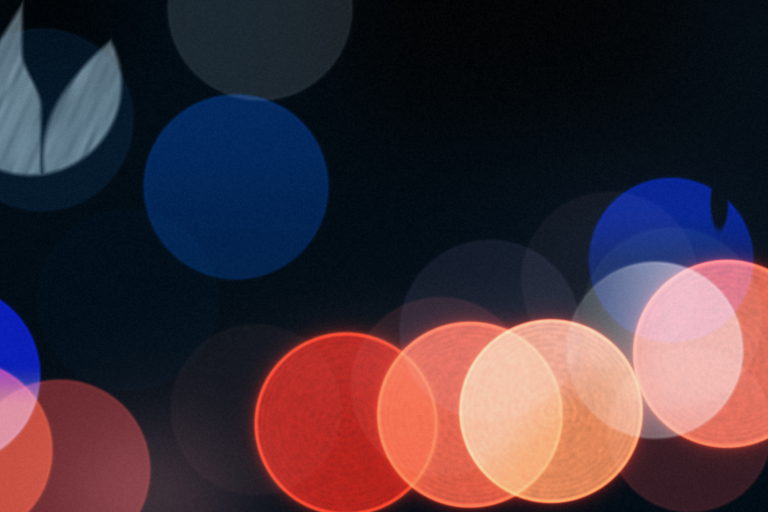
Reproduce this background procedurally as a Shadertoy shader.

```glsl
// Overlapping out-of-focus city lights: red, orange and blue bokeh discs on a dark night.

float hash(vec2 p) {
    p = fract(p * vec2(0.1031, 0.1137));
    p += dot(p, p.yx + 33.33);
    return fract((p.x + p.y) * p.x * 7.31);
}

float noise(vec2 p) {
    vec2 i = floor(p), f = fract(p);
    f = f * f * (3.0 - 2.0 * f);
    return mix(mix(hash(i), hash(i + vec2(1, 0)), f.x),
               mix(hash(i + vec2(0, 1)), hash(i + vec2(1, 1)), f.x), f.y);
}

// 1 inside a signed distance, 0 outside, with a soft edge
float inside(float d, float blur) {
    return smoothstep(blur, -blur, d);
}

vec3 screen(vec3 base, vec3 light) {
    return 1.0 - (1.0 - base) * (1.0 - clamp(light, 0.0, 1.0));
}

// Dim disc with a faint rim
vec3 paleDisc(vec3 col, vec2 p, vec2 centre, float radius, vec3 tint) {
    float d = length(p - centre) - radius;
    float rim = exp(-pow(d / 0.004, 2.0));
    return screen(col, tint * (inside(d, 0.004) + 0.22 * rim));
}

// Bright disc with lens rings, mottling, a hot rim and a red halo
vec3 brightDisc(vec3 col, vec2 p, vec2 centre, float radius, vec3 tint) {
    float r = length(p - centre), d = r - radius;
    float angle = atan(p.y - centre.y, p.x - centre.x);
    float rings = sin(r * 420.0 + 2.0 * noise(p * 30.0)) * exp(-r * 14.0)
                + 0.6 * sin(r * 620.0) * smoothstep(0.09, 0.0, -d);
    float mottle = noise(vec2(r * 130.0, angle * 9.0)) + noise(p * 140.0) - 1.0;
    vec3 body = tint * (1.0 + 0.045 * rings + 0.07 * mottle);
    float rim = exp(-pow((d + 0.002) / 0.004, 2.0));
    float halo = exp(-max(d, 0.0) * 85.0) * (1.0 - inside(d, 0.003));
    vec3 light = body * inside(d, 0.003) + vec3(0.4, 0.16, 0.07) * rim;
    return screen(col, light + vec3(0.35, 0.05, 0.02) * halo);
}

vec3 nightSky(vec2 p) {
    vec3 col = mix(vec3(0.01, 0.05, 0.085), vec3(0.012, 0.018, 0.022),
                   smoothstep(0.5, 1.0, p.y) * smoothstep(0.45, 0.85, p.x));
    col *= 1.0 - 0.6 * smoothstep(0.3, 0.0, length(p - vec2(0.1, 1.0)));
    col += vec3(0.01, 0.035, 0.06) * exp(-5.0 * dot(p - vec2(1.5, 0.95), p - vec2(1.5, 0.95)) * 4.0);
    // Haze around the lower lights
    float band = exp(-pow((p.y - 0.31) / 0.11, 2.0));
    col += vec3(0.075, 0.06, 0.06) * band * smoothstep(0.2, 1.0, p.x);
    vec2 q = (p - vec2(0.3, 0.03)) / vec2(0.2, 0.17);
    col += vec3(0.22, 0.13, 0.13) * exp(-dot(q, q));
    q = (p - vec2(1.28, 0.52)) / vec2(0.28, 0.2);
    return col + vec3(0.03, 0.035, 0.05) * exp(-dot(q, q));
}

// Two bright petals cut out of one disc
float petals(vec2 p) {
    float disc = length(p - vec2(0.059, 0.836)) - 0.178;
    float rightEdge = 0.043 + 0.037 * smoothstep(0.9, 0.79, p.y);
    float left = max(p.x - rightEdge, (p.y - 0.922 - 1.58 * p.x) * 0.53);
    float dy = p.y - 0.69;
    float right = (0.083 + 2.5 * dy * dy - p.x) * 0.75;
    return inside(max(disc, min(left, right)), 0.007);
}

void mainImage(out vec4 fragColor, in vec2 fragCoord) {
    vec2 p = fragCoord / iResolution.y;
    vec3 col = nightSky(p);

    // Faint background discs
    col = paleDisc(col, p, vec2(0.508, 0.984), 0.180, vec3(0.10, 0.11, 0.115));
    col = paleDisc(col, p, vec2(0.082, 0.766), 0.178, vec3(0.01, 0.05, 0.09));
    col = paleDisc(col, p, vec2(0.250, 0.414), 0.176, vec3(0.0, 0.012, 0.02));
    col = paleDisc(col, p, vec2(0.500, 0.200), 0.166, vec3(0.045, 0.025, 0.025));
    col = paleDisc(col, p, vec2(0.860, 0.245), 0.174, vec3(0.11, 0.04, 0.04));
    col = paleDisc(col, p, vec2(0.957, 0.355), 0.176, vec3(0.06, 0.055, 0.08));
    col = paleDisc(col, p, vec2(1.191, 0.453), 0.172, vec3(0.045, 0.035, 0.04));
    col = paleDisc(col, p, vec2(1.348, 0.160), 0.160, vec3(0.20, 0.06, 0.06));

    // Petal light at the upper left
    float streak = 0.8 + 0.35 * noise(vec2(p.x * 90.0 - p.y * 40.0, p.y * 14.0));
    col = screen(col, vec3(0.37, 0.43, 0.46) * streak * petals(p));

    // Blue lights, the right one with a dark notch
    float blueShade = 0.85 + 0.3 * smoothstep(0.45, 0.8, p.y);
    col = paleDisc(col, p, vec2(0.461, 0.635), 0.180, vec3(0.0, 0.10, 0.27) * blueShade);
    float slit = length((p - vec2(1.405, 0.605)) / vec2(0.017, 0.055)) - 1.0;
    float notch = inside(min(slit * 0.02, 0.625 - p.y + max(1.405 - p.x, 0.0)), 0.004);
    vec3 blue = mix(vec3(0.01, 0.06, 0.28), vec3(0.0, 0.08, 0.52), smoothstep(0.45, 0.6, p.y));
    col = paleDisc(col, p, vec2(1.311, 0.492), 0.160, blue * (1.0 - notch));
    col = paleDisc(col, p, vec2(1.312, 0.379), 0.176, vec3(0.035, 0.05, 0.04));
    col = paleDisc(col, p, vec2(-0.098, 0.268), 0.176,
                   mix(vec3(0.42, 0.38, 0.52), vec3(0.03, 0.07, 0.68), smoothstep(0.2, 0.29, p.y)));

    // Red and orange lights, lower left
    col = paleDisc(col, p, vec2(0.117, 0.082), 0.176, vec3(0.40, 0.11, 0.10));
    col = paleDisc(col, p, vec2(-0.074, 0.120), 0.176, vec3(0.62, 0.17, 0.08));

    // Lavender disc behind the row of bright lights
    float veil = smoothstep(1.1, 1.33, p.x) * smoothstep(0.02, 0.26, p.y);
    col = paleDisc(col, p, vec2(1.279, 0.316), 0.172, vec3(0.16) + vec3(0.33, 0.31, 0.33) * veil);

    // Row of bright lights
    vec3 amber = mix(vec3(0.88, 0.50, 0.29), vec3(0.91, 0.59, 0.46), smoothstep(-0.95, -0.8, p.y - p.x));
    col = brightDisc(col, p, vec2(0.676, 0.172), 0.178, vec3(0.70, 0.09, 0.03));
    col = brightDisc(col, p, vec2(0.918, 0.190), 0.181, vec3(0.86, 0.32, 0.20));
    col = brightDisc(col, p, vec2(1.076, 0.197), 0.179, amber);
    col = brightDisc(col, p, vec2(1.420, 0.309), 0.183, vec3(0.86, 0.36, 0.25));

    // Film grain, with a matte limit on the highlights
    col += 0.025 * (noise(p * 380.0) - 0.5);
    fragColor = vec4(clamp(col, 0.0, 0.96), 1.0);
}
```
